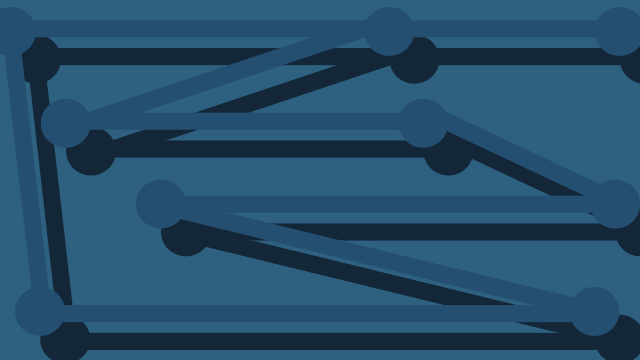
Reproduce this background procedurally as a WebGL 2 fragment shader.

```glsl
#version 300 es
precision highp float;
// Flat zigzag of thick bars joined by round nodes, with a hard drop shadow.
// One distance field (capsules and slightly squashed discs) is drawn twice:
// shifted in the shadow colour, then in place in the shape colour.

uniform vec2 u_resolution;
out vec4 outColor;

const vec3 BACKGROUND = vec3(0.180, 0.380, 0.500);
const vec3 SHAPE      = vec3(0.145, 0.310, 0.440);
const vec3 SHADOW     = vec3(0.075, 0.152, 0.220);

const float CANVAS_HEIGHT = 9.0;              // canvas is 16 x 9 units
const vec2  SHADOW_OFFSET = vec2(0.63, -0.695);
const vec2  NODE_RADII    = vec2(0.625, 0.612);
const float BAR_RADIUS    = 0.214;

// Node centres
const int NODE_COUNT = 9;
const vec2 NODES[NODE_COUNT] = vec2[](
    vec2(0.27, 8.215), vec2(9.73, 8.215), vec2(15.49, 8.215),
    vec2(1.645, 5.92), vec2(10.58, 5.92),
    vec2(15.38, 3.9),  vec2(4.02, 3.9),
    vec2(14.86, 1.215), vec2(1.0, 1.215));

// Bars as start.xy, end.xy
const int BAR_COUNT = 8;
const vec4 BARS[BAR_COUNT] = vec4[](
    vec4(0.27, 8.28, 15.49, 8.28),
    vec4(9.73, 8.488, 1.646, 5.783),
    vec4(1.645, 5.97, 10.58, 5.97),
    vec4(10.583, 6.237, 15.375, 3.985),
    vec4(15.38, 3.895, 4.02, 3.895),
    vec4(4.02, 3.865, 14.854, 1.223),
    vec4(14.86, 1.16, 1.0, 1.16),
    vec4(1.067, 1.208, 0.265, 8.21));

float barDistance(vec2 p, vec2 a, vec2 b) {
    vec2 ap = p - a, ab = b - a;
    float t = clamp(dot(ap, ab) / dot(ab, ab), 0.0, 1.0);
    return length(ap - ab * t) - BAR_RADIUS;
}

float nodeDistance(vec2 p, vec2 center) {
    return (length((p - center) / NODE_RADII) - 1.0) * NODE_RADII.y;
}

// Union of all bars and nodes
float zigzagDistance(vec2 p) {
    float d = CANVAS_HEIGHT;
    for (int i = 0; i < BAR_COUNT; i++)
        d = min(d, barDistance(p, BARS[i].xy, BARS[i].zw));
    for (int i = 0; i < NODE_COUNT; i++)
        d = min(d, nodeDistance(p, NODES[i]));
    return d;
}

// Antialiased coverage from a signed distance
float coverage(float d, float pixel) {
    return clamp(0.5 - d / pixel, 0.0, 1.0);
}

void main() {
    float pixel = CANVAS_HEIGHT / u_resolution.y;
    vec2 p = gl_FragCoord.xy * pixel;

    vec3 color = BACKGROUND;
    color = mix(color, SHADOW, coverage(zigzagDistance(p - SHADOW_OFFSET), pixel));
    color = mix(color, SHAPE, coverage(zigzagDistance(p), pixel));
    outColor = vec4(color, 1.0);
}
```
